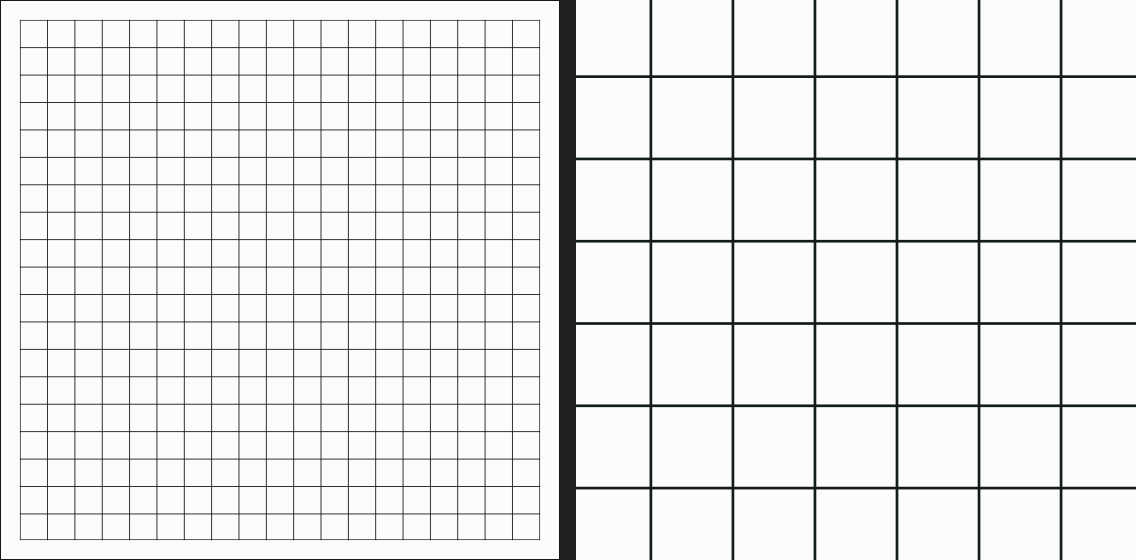
Left, the full canvas; right, a detail of the centre.
A three.js fragment shader for this pattern:

```glsl
varying vec2 vUv;

const vec3 PAPER = vec3(0.99);
const vec3 INK = vec3(0.08, 0.11, 0.09);

const float LINE_WIDTH = 0.0016;
const float BORDER_WIDTH = 0.0018;
const float MARGIN = 0.0361;
const float COLUMN_PITCH = 0.04883;
const float ROW_PITCH = 0.04898;
const float LAST_COLUMN_LINE = 19.0;
const float LAST_FULL_ROW_LINE = 18.0;

// Share of a pixel-wide window covered by a band centred on zero
float bandCoverage(float offset, float width, float pixel) {
  float upper = min(offset + 0.5 * pixel, 0.5 * width);
  float lower = max(offset - 0.5 * pixel, -0.5 * width);
  return max(upper - lower, 0.0) / pixel;
}

// Signed offset from the nearest of the lines numbered 0 to lastLine
float lineOffset(float position, float pitch, float lastLine) {
  float index = clamp(floor(position / pitch + 0.5), 0.0, lastLine);
  return position - index * pitch;
}

// Coverage of a centred square
float squareCoverage(vec2 uv, float size, vec2 pixel) {
  return bandCoverage(uv.x - 0.5, size, pixel.x)
       * bandCoverage(uv.y - 0.5, size, pixel.y);
}

// Ruled columns and rows; rows count from the top, the bottom one is shorter
float gridCoverage(vec2 uv, float margin, float width, vec2 pixel) {
  float columnOffset = lineOffset(uv.x - margin, COLUMN_PITCH, LAST_COLUMN_LINE);
  float rowOffset = lineOffset(1.0 - margin - uv.y, ROW_PITCH, LAST_FULL_ROW_LINE);

  float columns = bandCoverage(columnOffset, width, pixel.x);
  float rows = max(bandCoverage(rowOffset, width, pixel.y),
                   bandCoverage(uv.y - margin, width, pixel.y));

  float span = 1.0 - 2.0 * margin + width;
  float lines = 1.0 - (1.0 - columns) * (1.0 - rows);
  return lines * squareCoverage(uv, span, pixel);
}

void main() {
  vec2 pixel = max(fwidth(vUv), vec2(0.00001));
  float grid = gridCoverage(vUv, MARGIN, LINE_WIDTH, pixel);

  // Thin frame along the canvas edge
  float border = 1.0 - squareCoverage(vUv, 1.0 - 2.0 * BORDER_WIDTH, pixel);

  gl_FragColor = vec4(mix(PAPER, INK, max(grid, border)), 1.0);
}
```
